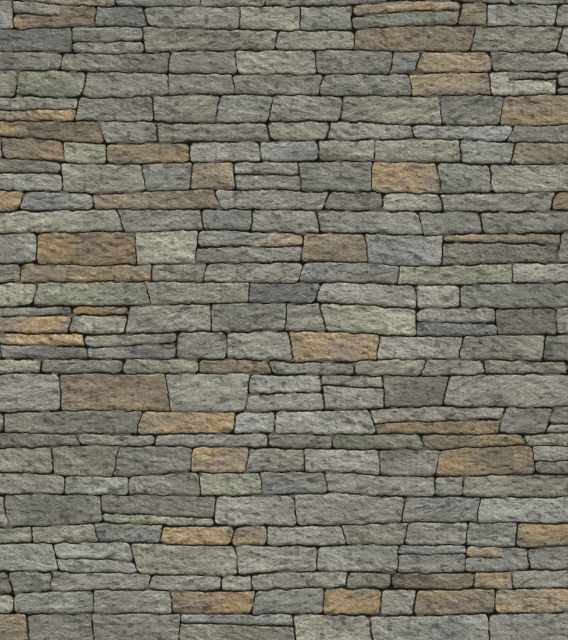
Reproduce this texture procedurally as a WebGL 1 fragment shader.

```glsl
precision highp float;
// Dry stone wall: jittered courses are cut into jittered stones, a few split into
// two thin slabs. Rounded edge distances give dark joints and worn rims, and
// stretched noise lit from above gives the cleft faces.
uniform vec2 u_resolution;

float hash(vec2 p) {
  return fract(sin(dot(p, vec2(127.1, 311.7))) * 43758.5453);
}

float noise(vec2 p) {
  vec2 i = floor(p), f = fract(p);
  f = f * f * (3.0 - 2.0 * f);
  return mix(mix(hash(i), hash(i + vec2(1.0, 0.0)), f.x),
             mix(hash(i + vec2(0.0, 1.0)), hash(i + 1.0), f.x), f.y);
}

float fbm(vec2 p) {
  float sum = 0.0, amp = 0.5;
  for (int i = 0; i < 4; i++) {
    sum += amp * noise(p);
    p = mat2(1.6, 1.1, -1.1, 1.6) * p + 17.3;
    amp *= 0.58;
  }
  return sum;
}

// Cleft rock height: stretched along the bed, with sharp chipped ridges
float rockHeight(vec2 p) {
  float ridge = 1.0 - abs(2.0 * noise(p * vec2(45.0, 80.0)) - 1.0);
  return fbm(p * vec2(60.0, 95.0)) + 0.22 * ridge;
}

// Height of the bed below a course, in courses
float bedLine(float course, float x) {
  return course + 0.5 * (hash(vec2(course, 3.0)) - 0.5)
       + 0.3 * (noise(vec2(x * 6.0, course * 7.3)) - 0.5);
}

// Position of the joint left of a stone, in stones, leaning with height
float sideJoint(float stone, float course, float lean) {
  vec2 key = vec2(stone, course);
  return stone + 0.72 * (hash(key + 11.0) - 0.5)
       + 0.18 * (hash(key + 29.0) - 0.5) * lean;
}

// Mostly neutral grey, some greenish or brown, with faint rust patches
vec3 stoneColor(vec2 id, vec2 p) {
  float kind = hash(id + 41.0);
  float patches = fbm(p * vec2(13.0, 20.0) + id);
  vec3 tint = mix(vec3(1.0, 0.995, 0.95), vec3(1.02, 1.0, 0.89), hash(id + 47.0));
  if (kind > 0.92) tint = vec3(1.06, 1.06, 0.93);
  if (kind < 0.14) tint = mix(tint, vec3(1.04, 0.95, 0.8), 0.8);
  float rust = smoothstep(0.45, 0.75, patches) * step(kind, 0.16);
  tint = mix(tint, vec3(1.12, 0.93, 0.65), 0.55 * rust);
  return tint * (mix(0.455, 0.555, hash(id + 53.0)) + 0.2 * (patches - 0.48));
}

void main() {
  vec2 p = gl_FragCoord.xy / u_resolution.y;
  float pixel = 1.0 / u_resolution.y;
  vec2 q = p + 0.006 * (vec2(fbm(p * 60.0), fbm(p * 60.0 + 40.0)) - 0.5);

  // Find the course
  float courses = 27.0;
  float y = q.y * courses;
  float course = floor(y);
  if (y < bedLine(course, q.x)) course -= 1.0;
  else if (y >= bedLine(course + 1.0, q.x)) course += 1.0;
  float low = bedLine(course, q.x), high = bedLine(course + 1.0, q.x);
  float lean = (y - low) / (high - low) - 0.5;

  // Find the stone in the course
  float stoneWidth = mix(0.1, 0.145, hash(vec2(course, 5.0)));
  float x = q.x / stoneWidth + 9.0 * hash(vec2(course, 8.0));
  float stone = floor(x);
  if (x < sideJoint(stone, course, lean)) stone -= 1.0;
  else if (x >= sideJoint(stone + 1.0, course, lean)) stone += 1.0;
  float left = sideJoint(stone, course, lean);
  float right = sideJoint(stone + 1.0, course, lean);
  float across = (x - left) / (right - left) - 0.5;
  vec2 id = vec2(stone, course);

  // Split a few tall stones into two slabs along a sloping line
  if (high - low > 1.0 && hash(id + 61.0) > 0.8) {
    float slope = 0.3 * (hash(id + 67.0) - 0.5);
    float cut = mix(low, high, mix(0.3, 0.7, hash(id + 71.0)) + slope * across);
    if (y < cut) high = cut;
    else { low = cut; id += 0.37; }
  }

  // Distances to the four sides, with uneven gaps and rounded corners
  float gap = 0.0002 + 0.001 * hash(id + 73.0);
  float tilt = 0.005 * (hash(id + 79.0) - 0.5) * across;
  float below = (y - low) / courses - gap + min(tilt, 0.0);
  float above = (high - y) / courses - gap - max(tilt, 0.0);
  float side = min(x - left, right - x) * stoneWidth - gap;
  float radius = mix(0.003, 0.008, hash(id + 83.0));
  vec2 inner = max(radius - vec2(side, min(below, above)), 0.0);
  float edge = radius - length(inner);

  // Light the cleft face from above, with a slightly tilted grain
  float grain = 0.4 * (hash(id + 89.0) - 0.5);
  vec2 face = vec2(p.x + grain * p.y, p.y - grain * p.x) + 3.0 * hash(id);
  float relief = rockHeight(face) - rockHeight(face + vec2(0.0006, 0.002));
  float speckle = noise(p * 460.0) - 0.5;
  float pits = smoothstep(0.62, 0.85, noise(face * vec2(110.0, 210.0)));
  vec3 color = stoneColor(id, p) * (1.0 + 1.0 * relief + 0.2 * speckle - 0.2 * pits);
  color *= 1.0 + 0.12 * (1.0 - smoothstep(0.0, 0.005, above));
  color *= 1.0 - 0.28 * (1.0 - smoothstep(0.0, 0.006, below));
  color *= mix(0.8, 1.0, smoothstep(0.0, 0.002, edge));

  // Deep joints with a few small chips of filling
  float chips = smoothstep(0.6, 0.8, noise(p * vec2(70.0, 160.0)));
  vec3 joint = mix(vec3(0.1, 0.09, 0.07), vec3(0.36, 0.35, 0.31), chips);
  color = mix(joint, color, smoothstep(-pixel, pixel, edge));
  gl_FragColor = vec4(clamp(color, 0.0, 1.0), 1.0);
}
```
